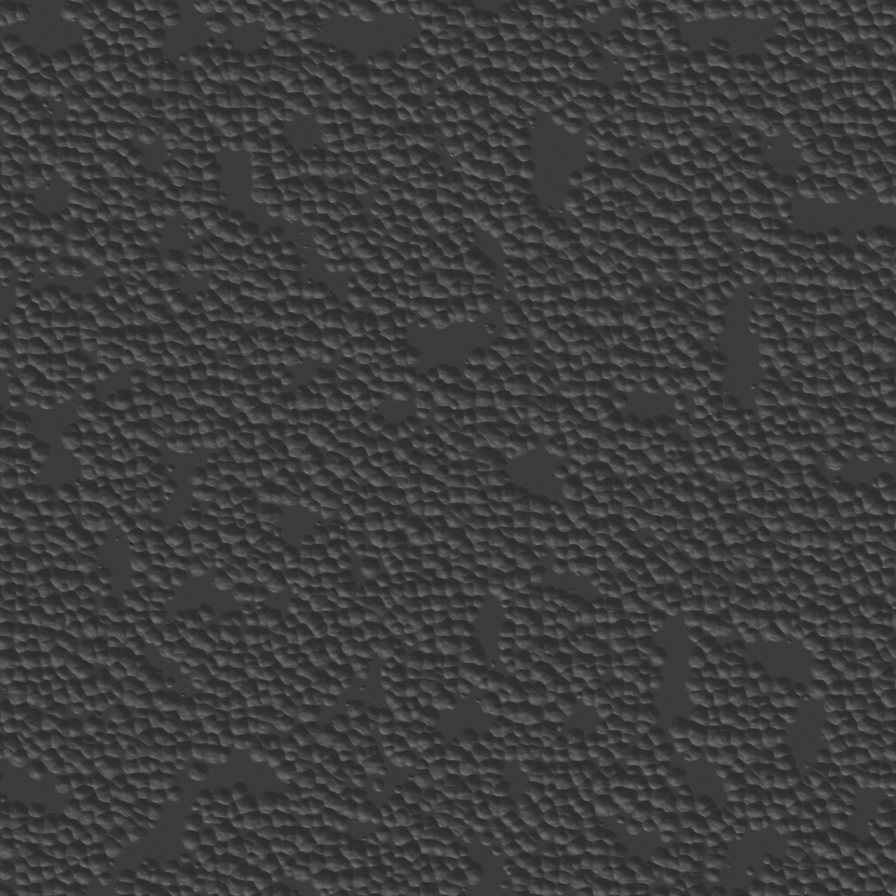
This texture is drawn by a three.js fragment shader. Its source:

```glsl
// Dark grey stippled plaster: overlapping round dents leave sharp crests between
// them, with a few smooth undented patches. The height field is a union of bowls
// scattered on a jittered grid, shaded by its slope towards a light at upper right.

#define DENTS_ACROSS 66.0
#define PATCH_SIZE 4.6
#define PATCH_LEVEL -0.31
#define FINE_SCALE 1.9
#define FINE_DEPTH 0.17
#define WARP 0.16
#define SOFTNESS 0.06
#define BASE_GREY 0.234
#define CONTRAST 0.062
#define HIGHLIGHT 0.017
#define LIGHT_DIR vec2(0.40, 0.917)

varying vec2 vUv;

vec3 hash3(vec2 cell) {
  vec3 q = fract(cell.xyx * vec3(0.1031, 0.1030, 0.0973));
  q += dot(q, q.yxz + 33.33);
  return fract((q.xxy + q.yzz) * q.zyx);
}

float cornerRamp(vec2 cell, vec2 offset) {
  float angle = 6.2832 * hash3(cell + 71.0).x;
  return dot(vec2(cos(angle), sin(angle)), offset);
}

float gradientNoise(vec2 p) {
  vec2 i = floor(p);
  vec2 f = p - i;
  vec2 u = f * f * f * (f * (f * 6.0 - 15.0) + 10.0);
  vec2 e = vec2(1.0, 0.0);
  float low = mix(cornerRamp(i, f), cornerRamp(i + e.xy, f - e.xy), u.x);
  float high = mix(cornerRamp(i + e.yx, f - e.yx), cornerRamp(i + e.xx, f - e.xx), u.x);
  return mix(low, high, u.y);
}

// Depth of one round dent with a soft rim
float bowl(vec2 offset, float radius) {
  float inside = max(0.0, 1.0 - dot(offset, offset) / (radius * radius));
  return radius * inside * inside;
}

// Large dents; they shrink away where the patch noise is low
float largeDents(vec2 p) {
  vec2 home = floor(p);
  float depth = 0.0;
  for (int y = -1; y <= 1; y++) {
    for (int x = -1; x <= 1; x++) {
      vec2 cell = home + vec2(float(x), float(y));
      vec3 rnd = hash3(cell);
      float patchNoise = gradientNoise(cell / PATCH_SIZE + 0.37);
      float presence = smoothstep(PATCH_LEVEL, PATCH_LEVEL + 0.16, patchNoise);
      float radius = mix(0.58, 1.0, rnd.z) * presence;
      vec2 center = cell + 0.1 + 0.8 * rnd.xy;
      depth = max(depth, bowl(p - center, max(radius, 0.01)));
    }
  }
  return depth;
}

// Small dents that roughen the large ones
float fineDents(vec2 p) {
  vec2 home = floor(p);
  float depth = 0.0;
  for (int y = -1; y <= 1; y++) {
    for (int x = -1; x <= 1; x++) {
      vec2 cell = home + vec2(float(x), float(y));
      vec3 rnd = hash3(cell + 193.0);
      vec2 center = cell + 0.1 + 0.8 * rnd.xy;
      depth = max(depth, bowl(p - center, mix(0.45, 1.0, rnd.z)));
    }
  }
  return depth;
}

float surfaceHeight(vec2 p) {
  float large = largeDents(p);
  float fine = fineDents(p * FINE_SCALE) * smoothstep(0.0, 0.2, large);
  return -large - FINE_DEPTH * fine;
}

void main() {
  // Bend the grid so that the dents are not perfect circles
  vec2 p = vUv * DENTS_ACROSS + 11.0;
  p += WARP * vec2(gradientNoise(p * 1.1), gradientNoise(p * 1.1 + 57.0));

  // Slope facing the light, averaged over two tracks to smooth the crests
  vec2 along = LIGHT_DIR * SOFTNESS;
  vec2 across = vec2(-along.y, along.x);
  float slope = 0.0;
  for (int i = 0; i < 2; i++) {
    vec2 q = p + across * (float(i) * 2.0 - 1.0);
    slope += surfaceHeight(q - along) - surfaceHeight(q + along);
  }
  slope /= 4.0 * SOFTNESS;

  // Lit crests are brighter than the shadows are dark
  slope = clamp(slope, -1.8, 2.2);
  float grey = BASE_GREY + CONTRAST * slope + HIGHLIGHT * slope * slope;
  grey += 0.006 * gradientNoise(p * 2.3 + 19.0);
  gl_FragColor = vec4(vec3(grey), 1.0);
}
```
